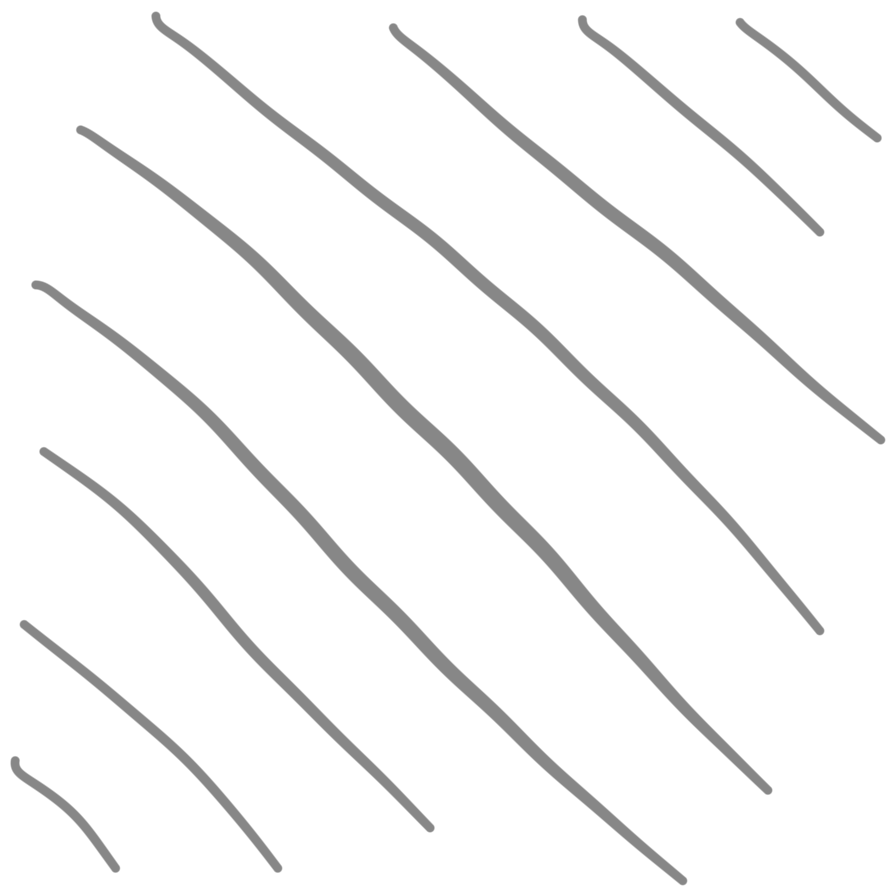
A WebGL 2 fragment shader for this pattern:

```glsl
#version 300 es
precision highp float;

uniform vec2 u_resolution;
out vec4 fragColor;

#define STROKES 9
#define INK vec3(0.53)
#define PAPER vec3(1.0)
#define TIP_RADIUS 0.0049
#define HOOK_LENGTH 0.014
#define WOBBLE 0.0011
#define WOBBLE_RATE 40.0
#define REACH 0.06

const float PI = 3.14159;

// Start and end of each stroke, from lower left to upper right
const vec4 ENDS[STROKES] = vec4[](
    vec4(0.017, 0.151, 0.129, 0.031),
    vec4(0.027, 0.303, 0.310, 0.031),
    vec4(0.049, 0.496, 0.480, 0.076),
    vec4(0.040, 0.682, 0.762, 0.017),
    vec4(0.090, 0.855, 0.857, 0.118),
    vec4(0.174, 0.982, 0.915, 0.296),
    vec4(0.439, 0.969, 0.983, 0.509),
    vec4(0.650, 0.978, 0.915, 0.741),
    vec4(0.826, 0.975, 0.979, 0.846));

// Bend: weights of four sine harmonics, in thousandths
const vec4 BEND[STROKES] = vec4[](
    vec4(5.9, -1.6, -0.7, 0.0),
    vec4(15.6, -1.8, 0.0, 0.0),
    vec4(9.2, 7.0, 3.4, 0.0),
    vec4(7.6, 13.5, 3.9, 2.0),
    vec4(27.2, 9.4, 1.8, 3.3),
    vec4(30.0, -6.5, -1.0, -1.5),
    vec4(-0.4, -1.7, -1.8, 1.3),
    vec4(2.1, -2.1, 0.0, 0.0),
    vec4(1.0, 1.5, -0.3, 0.0));

// Hook at the start (x) and swelling in the middle (y), in thousandths
const vec2 PRESSURE[STROKES] = vec2[](
    vec2(-6.5, 0.3), vec2(0.0, 0.6), vec2(0.0, 1.6),
    vec2(3.5, 3.4), vec2(1.3, 4.5), vec2(-5.0, 2.4),
    vec2(-2.6, 2.7), vec2(-5.5, 1.0), vec2(-1.5, 0.3));

// Sideways offset of a stroke at distance x along its chord
float strokeOffset(float x, float len, vec4 bend, float hook) {
    float t = x / len;
    float bow = dot(bend, sin(PI * t * vec4(1.0, 2.0, 3.0, 4.0)));
    float h = x / HOOK_LENGTH;
    float flick = hook * h * exp(1.0 - h) * (1.0 - t);
    float wobble = -WOBBLE * len * sin(PI * t) * cos(WOBBLE_RATE * x);
    return 0.001 * (bow + flick) + wobble;
}

// Signed distance to one hand-drawn stroke with round tips
float strokeDistance(vec2 p, vec4 ends, vec4 bend, vec2 pressure) {
    vec2 chord = ends.zw - ends.xy;
    float len = length(chord);
    vec2 dir = chord / len;
    vec2 rel = p - ends.xy;
    vec2 q = vec2(dot(rel, dir), dot(rel, vec2(-dir.y, dir.x)));
    if (abs(q.y) > REACH) return abs(q.y) - 0.5 * REACH;

    // Newton steps towards the nearest point on the curve
    float x = clamp(q.x, 0.0, len);
    float y = strokeOffset(x, len, bend, pressure.x);
    const float STEP = 0.001;
    for (int k = 0; k < 2; k++) {
        float slope = (strokeOffset(x + STEP, len, bend, pressure.x) - y) / STEP;
        float shift = (q.x - x + slope * (q.y - y)) / (1.0 + slope * slope);
        x = clamp(x + shift, 0.0, len);
        y = strokeOffset(x, len, bend, pressure.x);
    }
    float radius = TIP_RADIUS + 0.001 * pressure.y * sin(PI * x / len);
    return distance(q, vec2(x, y)) - radius;
}

void main() {
    vec2 uv = gl_FragCoord.xy / u_resolution;
    float nearest = 1.0;
    for (int i = 0; i < STROKES; i++) {
        nearest = min(nearest, strokeDistance(uv, ENDS[i], BEND[i], PRESSURE[i]));
    }
    float edge = 1.0 / min(u_resolution.x, u_resolution.y);
    float ink = 1.0 - smoothstep(-edge, edge, nearest);
    fragColor = vec4(mix(PAPER, INK, ink), 1.0);
}
```
